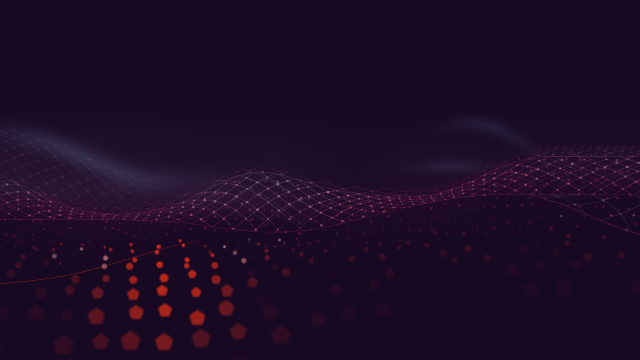
A WebGL 2 fragment shader for this background:

```glsl
#version 300 es
precision highp float;
// Dark violet backdrop with a glowing wave lattice, soft haze and red bokeh dots.
uniform vec2 u_resolution;
out vec4 outColor;

const vec3 NIGHT = vec3(0.096, 0.036, 0.135);
const vec3 HAZE = vec3(0.06, 0.047, 0.058);
const vec3 STEEL = vec3(0.085, 0.135, 0.155);
const vec3 PINK = vec3(0.60, 0.14, 0.36);
const vec3 LAVENDER = vec3(0.58, 0.50, 0.66);
const vec3 EMBER = vec3(0.82, 0.17, 0.09);
const vec3 WINE = vec3(0.42, 0.08, 0.17);
const vec3 PALE = vec3(0.85, 0.68, 0.68);
const float LINE_WIDTH = 0.0007;
const float NODE_RADIUS = 0.0032;
const float ROW_SHRINK = 0.76;
const float DOT_SPACING = 0.095;
const float DOT_RADIUS = 0.028;
const float SPECK_CELL = 0.034;
const float FIFTH = 1.2566371;

float hash(vec2 p) {
  return fract(sin(dot(p, vec2(127.1, 311.7))) * 43758.5453);
}

float noise(vec2 p) {
  vec2 i = floor(p), f = fract(p);
  f = f * f * (3.0 - 2.0 * f);
  return mix(mix(hash(i), hash(i + vec2(1, 0)), f.x),
             mix(hash(i + vec2(0, 1)), hash(i + vec2(1, 1)), f.x), f.y);
}

float bump(float x, float center, float width) {
  float t = (x - center) / width;
  return exp(-t * t);
}

float fade(float a, float b, float x) { return 1.0 - smoothstep(a, b, x); }

float disc(float d, float radius, float blur) {
  return fade(radius - blur, radius + blur, abs(d));
}

// Diagonal lattice between two heights: x = lines, y = round nodes.
vec2 lattice(vec2 p, float low, float high, float columns, float rows, float blur) {
  float v = (p.y - low) / max(high - low, 0.012);
  float depth = rows * v * (0.65 + 0.35 * v);
  float sway = 0.35 * sin(p.x * 5.0 + v * 2.0);
  vec2 q = p.x * columns + vec2(depth + sway, -depth);
  vec2 gx = dFdx(q) * u_resolution.y, gy = dFdy(q) * u_resolution.y;
  vec2 f = fract(q + 0.5) - 0.5;
  vec2 d = abs(f) / max(sqrt(gx * gx + gy * gy), vec2(1e-4));
  float line = disc(min(d.x, d.y), LINE_WIDTH, blur);
  vec2 offset = vec2(gy.y * f.x - gy.x * f.y, gx.x * f.y - gx.y * f.x);
  float knot = length(offset) / max(abs(gx.x * gy.y - gx.y * gy.x), 1e-3);
  float size = NODE_RADIUS * mix(0.5, 1.1, hash(floor(q + 0.5)));
  float inside = smoothstep(-0.04, 0.04, v) * fade(0.9, 1.04, v);
  return inside * vec2(line * (0.45 + 0.8 * noise(q * 0.6)), disc(knot, size, blur));
}

// Receding rows of five-sided bokeh, larger and softer toward the viewer.
vec3 addDots(vec3 color, vec2 p, float pixel) {
  for (float k = -1.0; k < 8.0; k++) {
    float spacing = DOT_SPACING * pow(0.95, k);
    float shift = 0.085 + 0.012 * k;
    float column = floor((p.x - shift) / spacing + 0.5);
    vec2 id = vec2(column, k + 20.0);
    float x = column * spacing + shift;
    float scale = pow(ROW_SHRINK, k) * mix(1.0, 0.55, smoothstep(0.55, 0.95, x));
    float y = 0.37 + 0.06 * smoothstep(0.9, 1.5, x) - 0.32 * scale;
    vec2 d = p - vec2(x, y) - (vec2(hash(id), hash(id + 7.3)) - 0.5) * 0.022;
    float near = smoothstep(0.2, 0.6, scale), heat = bump(x, 0.47, 0.25);
    float angle = mod(atan(d.x, d.y), FIFTH) - FIFTH * 0.5;
    float dist = length(d) * mix(1.0, cos(angle) * 1.08, 0.7 * near);
    float radius = max(DOT_RADIUS * scale, 0.0034) * mix(0.75, 1.05, hash(id + 3.1));
    float alpha = mix(0.45, 0.1, near) + heat * mix(0.5, 0.75, near) * fade(0.65, 1.15, scale);
    alpha += 0.28 * heat * smoothstep(0.65, 1.1, scale);
    alpha *= smoothstep(0.15, 0.75, hash(id + 5.9) + 0.45 * heat);
    float bleach = 0.7 * step(0.9, hash(id + 11.7)) * (1.0 - near);
    vec3 tint = mix(mix(WINE, EMBER, heat), PALE, bleach);
    color = mix(color, tint, disc(dist, radius, pixel + radius * 0.18) * min(alpha, 0.95));
  }
  return color;
}

void main() {
  vec2 p = gl_FragCoord.xy / u_resolution.y;
  float x = p.x, y = p.y, pixel = 0.75 / u_resolution.y;

  // Wave profiles: front fold, its lower rim, and the blurred ridge behind.
  float fold = mix(0.4, 0.455, smoothstep(0.5, 1.1, x)) + 0.115 * bump(x, -0.05, 0.2)
             + 0.105 * bump(x, 0.7, 0.2) + 0.11 * smoothstep(1.15, 1.52, x);
  float rim = 0.39 - 0.035 * bump(x, 0.76, 0.22) + 0.07 * smoothstep(0.85, 1.4, x);
  float ridge = 0.645 - 0.13 * smoothstep(0.0, 0.45, x) + 0.08 * smoothstep(1.2, 1.5, x);
  float skirt = rim - 0.12 * smoothstep(1.43, 1.85, x);
  float trail = 0.21 + 0.2 * x + 0.012 * sin(x * 9.0 + 3.0);
  float right = smoothstep(1.42, 1.55, x);

  // Haze and out-of-focus streaks.
  float cloud = 0.4 + 0.6 * noise(p * vec2(4, 9)) + 0.25 * noise(p * 17.0);
  float veil = smoothstep(rim - 0.01, rim + 0.1, y) * fade(0.48, 0.72, y);
  vec3 color = NIGHT + HAZE * veil * cloud * (0.5 + 0.6 * bump(x, 0.3, 0.45));
  float arc = 0.657 - 2.2 * (x - 1.3) * (x - 1.3);
  color += STEEL * (0.85 * bump(y, ridge - 0.015, 0.032) * bump(x, 0.24, 0.25)
         + 0.5 * bump(y, arc, 0.022) * bump(x, 1.36, 0.11)
         + 0.45 * bump(y, 0.537, 0.016) * bump(x, 1.25, 0.1));
  color += PINK * 0.05 * bump(y, 0.5 * (fold + rim), 0.05);

  // Blurred rear sheet, two crisp front sheets, then loose side sheets.
  vec2 rear = lattice(p, fold, ridge, 22.0, 5.0, 0.0028);
  color += (PINK + LAVENDER) * dot(rear, vec2(0.045, 0.07)) * (bump(x, 0.1, 0.35) + right);
  float pale = 0.75 * bump(x, 0.74, 0.25) + 0.5 * right;
  vec3 thread = mix(PINK, LAVENDER, pale * smoothstep(rim, rim + 0.08, y));
  thread = mix(thread, STEEL * 3.0, 0.6 * bump(x, 0.05, 0.2) * smoothstep(0.43, 0.48, y));
  float dense = mix(0.6, 1.0, smoothstep(0.015, 0.07, fold - rim));
  vec2 front = lattice(p, rim, fold, 17.0, 4.0, pixel) * dense;
  vec2 second = lattice(p, rim + 0.012, fold + 0.02, 11.0, 3.0, pixel) * dense;
  color = mix(color, thread, front.x * 0.42 + second.x * 0.22);
  color = mix(color, mix(thread, PALE, 0.35), front.y * 0.7 + second.y * 0.2);
  vec2 side = lattice(p, skirt, rim, 9.0, 1.5, pixel);
  color = mix(color, LAVENDER, dot(side, vec2(0.25, 0.4)) * right);
  vec2 loose = lattice(p, trail, rim, 8.0, 2.0, pixel);
  color = mix(color, PINK, dot(loose, vec2(0.13, 0.4)) * fade(0.2, 0.55, x));

  // Contour threads and specks strewn over the wave.
  float shimmer = 0.15 + 0.35 * noise(vec2(x * 40.0, 2.0));
  color = mix(color, thread, shimmer * disc(y - fold, LINE_WIDTH, pixel));
  color = mix(color, PINK, shimmer * disc(y - rim, LINE_WIDTH, pixel));
  color = mix(color, PINK, 0.5 * right * disc(y - skirt, LINE_WIDTH, pixel));
  color = mix(color, EMBER, 0.5 * fade(0.4, 0.62, x) * disc(y - trail, LINE_WIDTH, pixel));
  vec2 id = floor(p / SPECK_CELL);
  vec2 center = (id + 0.2 + 0.6 * vec2(hash(id), hash(id + 4.7))) * SPECK_CELL;
  float speck = disc(length(p - center), mix(0.0018, 0.0042, hash(id + 9.1)), pixel);
  speck *= smoothstep(rim - 0.1, rim, y) * fade(fold - 0.01, fold + 0.03, y);
  color = mix(color, mix(WINE, thread, hash(id + 6.4)), speck * 0.5);

  outColor = vec4(addDots(color, p, pixel), 1.0);
}
```
